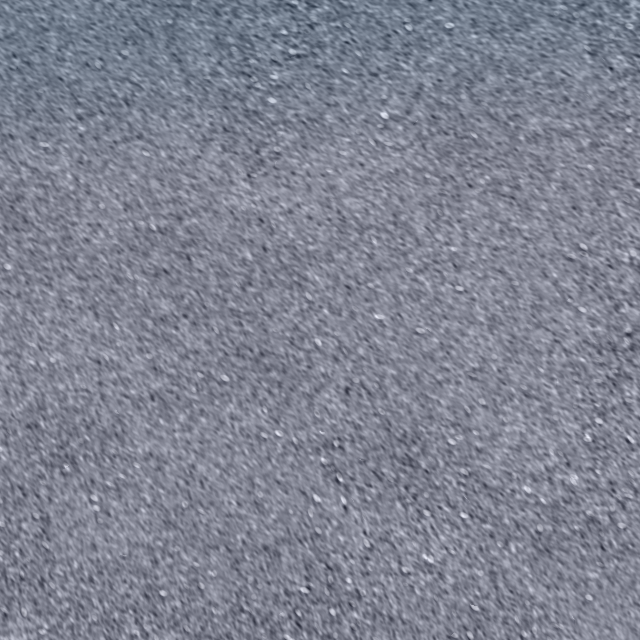
A Shadertoy shader for this texture:

```glsl
// Weathered grey asphalt seen at a slant, with fine streaky grit and pale chips.
// Grit is sparse convolution noise: scattered soft ellipses, each turned to the
// local grain direction, over slow mottling and a cooler, darker far edge.

const vec3 ASPHALT = vec3(0.515, 0.525, 0.580);
const vec3 FAR_TINT = vec3(-0.065, -0.030, -0.022);
const vec3 CHIP_TINT = vec3(1.0, 0.99, 0.96);

vec3 hash3(vec2 cell, float seed) {
    vec3 p = fract(vec3(cell.xyx + seed * 17.3) * vec3(0.1031, 0.1030, 0.0973));
    p += dot(p, p.yxz + 33.33);
    return fract((p.xxy + p.yzz) * p.zyx);
}

float valueNoise(vec2 p, float seed) {
    vec2 i = floor(p);
    vec2 f = fract(p);
    f = f * f * (3.0 - 2.0 * f);
    float low = mix(hash3(i, seed).x, hash3(i + vec2(1, 0), seed).x, f.x);
    float high = mix(hash3(i + vec2(0, 1), seed).x, hash3(i + vec2(1, 1), seed).x, f.x);
    return mix(low, high, f.y);
}

float fbm(vec2 p, float seed) {
    float sum = 0.0;
    float gain = 0.5;
    for (int i = 0; i < 3; i++) {
        sum += gain * valueNoise(p, seed + float(i));
        p = p * 2.1 + 5.7;
        gain *= 0.5;
    }
    return sum / 0.875;
}

// Streaks fall to the right, steeper near the viewer.
float grainAngle(vec2 uv) {
    return -mix(0.98, 0.45, uv.y) + 0.2 * (uv.x - 0.5);
}

// Squared distance in an ellipse of the given half sizes; 1 on its rim.
float ellipse(vec2 d, float angle, vec2 halfSize) {
    float c = cos(angle);
    float s = sin(angle);
    vec2 q = vec2(c * d.x + s * d.y, c * d.y - s * d.x) / halfSize;
    return dot(q, q);
}

// Signed streak noise around zero, three streaks to each grid cell.
float grit(vec2 uv, float scale, float slimness, float seed) {
    vec2 p = uv * scale;
    vec2 home = floor(p);
    float angle = grainAngle(uv);
    float sum = 0.0;
    for (int y = -1; y <= 1; y++)
    for (int x = -1; x <= 1; x++)
    for (int k = 0; k < 3; k++) {
        vec2 cell = home + vec2(x, y);
        vec3 h = hash3(cell, seed + float(k));
        float turn = 0.7 * (fract(h.z * 37.0) - 0.5);
        float r = ellipse(p - cell - h.xy, angle + turn, vec2(1.0, slimness));
        float bump = max(1.0 - r, 0.0);
        sum += (2.0 * h.z - 1.0) * bump * bump;
    }
    return sum;
}

// Sparse pale chips, each with a dark shadow below it.
float chips(vec2 uv, float scale, float density, float seed) {
    vec2 p = uv * scale;
    vec2 home = floor(p);
    float angle = grainAngle(uv);
    float sum = 0.0;
    for (int y = -1; y <= 1; y++)
    for (int x = -1; x <= 1; x++) {
        vec2 cell = home + vec2(x, y);
        vec3 place = hash3(cell, seed);
        vec3 look = hash3(cell, seed + 1.0);
        float present = step(place.z, density);
        vec2 halfSize = mix(vec2(0.26, 0.14), vec2(0.48, 0.27), look.xy);
        vec2 d = p - cell - place.xy;
        float turn = angle + 0.9 * (look.z - 0.4);
        float body = 1.0 - smoothstep(0.15, 1.0, ellipse(d, turn, halfSize));
        vec2 below = d + vec2(0.10, 0.26);
        float shade = 1.0 - smoothstep(0.0, 1.3, ellipse(below, turn, halfSize));
        float strength = mix(0.35, 1.0, look.y * look.x);
        sum += present * strength * (body - 0.55 * shade * (1.0 - body));
    }
    return sum;
}

void mainImage(out vec4 fragColor, in vec2 fragCoord) {
    vec2 uv = fragCoord / iResolution.y;

    // Slow variation: worn patches and the far edge
    float mottle = fbm(uv * 7.0, 3.0) - 0.5;
    float worn = smoothstep(0.50, 0.72, fbm(uv * 5.0 + 2.0, 11.0));
    float farEdge = smoothstep(0.70, 1.0, uv.y + 0.08 * (0.5 - uv.x));

    // Streaky grit at two sizes, rougher in worn patches
    float grain = 0.100 * grit(uv, 105.0, 0.42, 20.0)
                + 0.062 * grit(uv, 150.0, 0.50, 40.0);
    grain *= 1.0 + 0.25 * worn;

    float chip = chips(uv, 48.0, 0.07 + 0.22 * worn, 60.0);

    vec3 color = ASPHALT + FAR_TINT * farEdge;
    color += 0.07 * mottle - 0.025 * worn + 0.02 * (uv.x - 0.5);
    color += grain + 0.27 * chip * CHIP_TINT;
    fragColor = vec4(clamp(color, 0.0, 1.0), 1.0);
}
```
